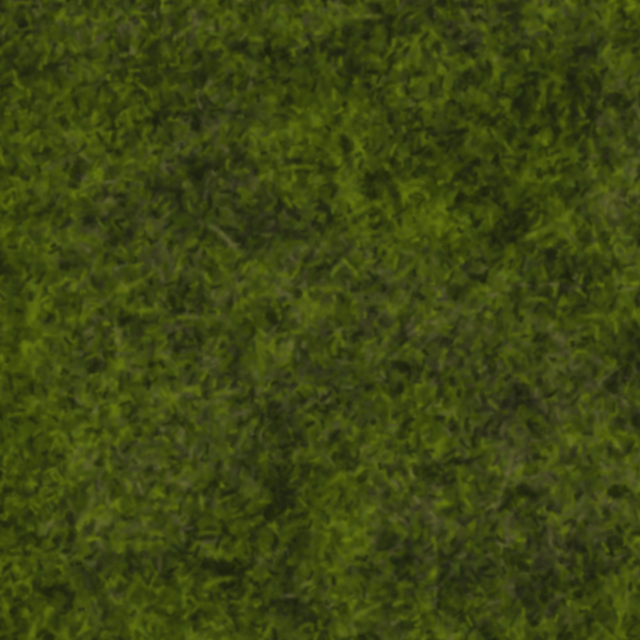
A Shadertoy shader for this texture:

```glsl
const vec3 SHADE = vec3(0.115, 0.135, 0.060);
const vec3 LEAF = vec3(0.240, 0.295, 0.035);
const vec3 SUNLIT = vec3(0.385, 0.450, 0.055);
const vec3 DRY = vec3(0.355, 0.335, 0.215);
const vec3 COOL = vec3(0.160, 0.250, 0.110);

float hash(vec2 p) {
    return fract(sin(dot(p, vec2(127.1, 311.7))) * 43758.5453);
}

float valueNoise(vec2 p) {
    vec2 cell = floor(p);
    vec2 f = fract(p);
    f = f * f * (3.0 - 2.0 * f);
    float low = mix(hash(cell), hash(cell + vec2(1, 0)), f.x);
    float high = mix(hash(cell + vec2(0, 1)), hash(cell + vec2(1, 1)), f.x);
    return mix(low, high, f.y);
}

float fbm(vec2 p) {
    float sum = 0.0;
    float weight = 0.5;
    for (int i = 0; i < 4; i++) {
        sum += weight * valueNoise(p);
        p = mat2(1.6, 1.2, -1.2, 1.6) * p + 7.3;
        weight *= 0.5;
    }
    return sum / 0.9375;
}

// Olive ramp from shadow to sunlit leaf, tinted by dry and cool amounts
vec3 grassColor(float tone, float dryness, float coolness) {
    vec3 color = mix(SHADE, LEAF, smoothstep(0.0, 0.5, tone));
    color = mix(color, SUNLIT, smoothstep(0.45, 1.0, tone));
    color = mix(color, DRY * (0.5 + 0.6 * tone), dryness);
    return mix(color, COOL * (0.6 + 0.7 * tone), coolness);
}

// Soft, slightly bent blade that tapers towards both ends
float bladeMask(vec2 p, float angle, float halfLength, float width, float bend) {
    vec2 along = vec2(cos(angle), sin(angle));
    vec2 q = vec2(dot(p, along), dot(p, vec2(-along.y, along.x)));
    float t = q.x / halfLength;
    q.y += bend * t * t;
    float taper = 1.0 - smoothstep(0.35, 1.0, abs(t));
    return taper * exp(-q.y * q.y / (width * width));
}

// One scattered layer; density is the chance that a cell holds a blade
vec3 addBlades(vec3 color, vec2 uv, float scale, float seed, float width,
               float density, float opacity, float lift, float dryPatch) {
    vec2 p = uv * scale + seed * 3.7;
    vec2 home = floor(p);
    for (int y = -1; y <= 1; y++) {
        for (int x = -1; x <= 1; x++) {
            vec2 cell = home + vec2(x, y);
            vec2 id = cell + seed * 17.0;
            if (hash(id + 2.3) > density) continue;
            vec2 center = cell + vec2(hash(id), hash(id + 5.1));
            float angle = 1.15 + 2.8 * (hash(id + 9.7) - 0.5);
            float halfLength = mix(0.4, 0.95, hash(id + 13.9));
            float bend = 0.3 * (hash(id + 17.3) - 0.5);
            float mask = bladeMask(p - center, angle, halfLength, width, bend);
            float tone = clamp(hash(id + 21.1) + lift, 0.0, 1.0);
            float dryness = 0.85 * smoothstep(0.75, 1.0, hash(id + 27.7) + dryPatch);
            float coolness = 0.5 * smoothstep(0.8, 1.0, hash(id + 33.5));
            color = mix(color, grassColor(tone, dryness, coolness), mask * opacity);
        }
    }
    return color;
}

void mainImage(out vec4 fragColor, in vec2 fragCoord) {
    vec2 uv = fragCoord / iResolution.y;

    // Broad patches of dry and shaded turf
    float dryPatch = 0.9 * (fbm(uv * 6.0 + 4.0) - 0.5);
    float lightPatch = 0.5 * (fbm(uv * 9.0 + 31.0) - 0.5);

    // Blurred undergrowth
    float undergrowth = fbm(uv * 38.0 + 11.0) + lightPatch - 0.05;
    vec3 color = grassColor(undergrowth, clamp(0.25 + dryPatch, 0.0, 0.6), 0.1);

    // Interleaved blades, finer towards the top
    for (int i = 0; i < 5; i++) {
        float layer = float(i);
        color = addBlades(color, uv, 32.0 + 6.0 * layer, layer + 1.0,
                          0.21, 0.8, 0.68, lightPatch - 0.02, dryPatch);
    }

    // Dark gaps between tufts
    float gap = smoothstep(0.64, 0.84, fbm(uv * 26.0 + 53.0));
    color = mix(color, SHADE * 0.8, 0.65 * gap);

    // A few longer pale blades
    color = addBlades(color, uv, 17.0, 8.0, 0.085, 0.12, 0.6, 0.35, 0.0);

    // Fine soft mottling
    color *= 0.87 + 0.26 * valueNoise(uv * 115.0);
    fragColor = vec4(color, 1.0);
}
```
